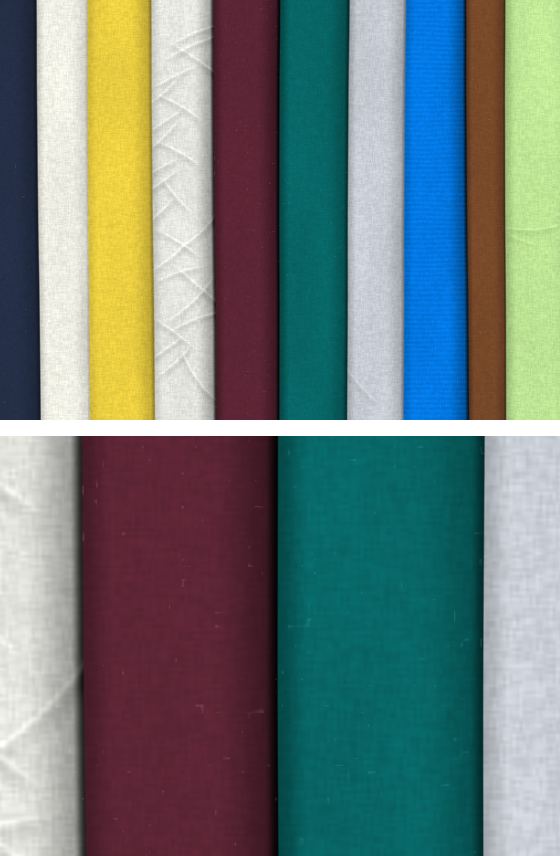
Top: the whole. Bottom: its middle third, enlarged.
Write a Shadertoy shader that draws this texture.

```glsl
const int ROLLS = 10;

// Seam positions along the upper and lower borders
const float TOP_EDGE[11] = float[](-0.06, 0.065, 0.156, 0.270, 0.381, 0.500, 0.624, 0.725, 0.832, 0.902, 1.03);
const float LOW_EDGE[11] = float[](-0.06, 0.073, 0.161, 0.277, 0.387, 0.499, 0.620, 0.721, 0.838, 0.904, 1.03);

// Darkness of the gap to the right of each roll
const float GAP[10] = float[](0.35, 0.15, 0.28, 0.75, 0.90, 0.45, 0.30, 0.75, 0.40, 0.1);

const vec3 CLOTH[10] = vec3[](
    vec3(0.14, 0.18, 0.27),  // navy
    vec3(0.91, 0.91, 0.87),  // ivory
    vec3(0.90, 0.79, 0.25),  // yellow
    vec3(0.88, 0.88, 0.86),  // creased white
    vec3(0.35, 0.14, 0.20),  // burgundy
    vec3(0.03, 0.39, 0.39),  // teal
    vec3(0.76, 0.78, 0.81),  // grey
    vec3(0.01, 0.46, 0.87),  // blue
    vec3(0.46, 0.28, 0.16),  // brown
    vec3(0.73, 0.88, 0.57)); // light green

float hash(vec2 p) {
    p = fract(p * vec2(0.1031, 0.1173));
    p += dot(p, p.yx + 33.33);
    return fract((p.x + p.y) * p.x * 17.0);
}

float noise(vec2 p) {
    vec2 i = floor(p), f = fract(p);
    f = f * f * (3.0 - 2.0 * f);
    return mix(mix(hash(i), hash(i + vec2(1, 0)), f.x),
               mix(hash(i + vec2(0, 1)), hash(i + 1.0), f.x), f.y);
}

// Lit ridge with a soft shadow below it, fading towards both ends
float crease(vec2 p, vec2 centre, float angle, float halfLength, float bend) {
    vec2 q = p - centre;
    q = vec2(cos(angle) * q.x + sin(angle) * q.y, cos(angle) * q.y - sin(angle) * q.x);
    float d = q.y - bend * q.x * q.x;
    float fade = 1.0 - smoothstep(0.4, 1.0, abs(q.x) / halfLength);
    float ridge = exp(-d * d / 0.000008);
    float shadow = exp(-pow((d + 0.008) / 0.008, 2.0));
    return fade * (ridge - 0.8 * shadow);
}

// Folds pressed into the cloth; p is in units of the canvas height
float creases(int roll, vec2 p) {
    float sum = 0.0;
    if (roll == 3) {
        for (int i = 0; i < 24; i++) {
            float k = float(i);
            float r = hash(vec2(k, 4.0)), s = hash(vec2(k, 9.0));
            vec2 centre = vec2(0.38 + 0.11 * r, 0.10 + 0.036 * k);
            float angle = mod(k, 3.0) < 1.0 ? -0.4 - 0.6 * s : 0.25 + 0.6 * s;
            sum += 0.09 * crease(p, centre, angle, 0.05 + 0.06 * r, 4.0 * (s - 0.5));
        }
    } else if (roll == 5) {
        sum += 0.12 * crease(p, vec2(0.56, 0.72), -0.7, 0.07, 1.0);
        sum += 0.12 * crease(p, vec2(0.56, 0.255), 0.4, 0.04, 0.0);
    } else if (roll == 6) {
        sum += 0.07 * crease(p, vec2(0.86, 0.08), -0.85, 0.07, 1.0);
    } else if (roll == 9) {
        sum += 0.08 * crease(p, vec2(1.28, 0.455), 0.1, 0.09, 2.0);
        sum += 0.05 * crease(p, vec2(1.24, 0.43), -0.35, 0.05, 2.0);
    }
    return sum;
}

// Cylindrical shading across a roll, u running from 0 to 1
float rollShade(float u, float leftGap, float rightGap) {
    float left = 1.0 - smoothstep(0.0, 0.16, u);
    float right = smoothstep(0.65, 1.0, u);
    float shade = 1.03 - left * (0.06 + 0.28 * leftGap) - right * (0.08 + 0.35 * rightGap);
    return shade * (1.0 - rightGap * smoothstep(0.93, 1.0, u));
}

void mainImage(out vec4 fragColor, in vec2 fragCoord) {
    vec2 uv = fragCoord / iResolution.xy;
    vec2 p = fragCoord / iResolution.y;
    float pixel = 1.0 / iResolution.x;
    float sway = 0.002 * (noise(vec2(uv.y * 4.0, 3.0)) - 0.5);
    vec3 col = vec3(0.0);

    // Paint the rolls from left to right
    for (int i = 0; i < ROLLS; i++) {
        float left = mix(LOW_EDGE[i], TOP_EDGE[i], uv.y) + sway;
        float right = mix(LOW_EDGE[i + 1], TOP_EDGE[i + 1], uv.y) + sway;
        float u = clamp((uv.x - left) / (right - left), 0.0, 1.0);
        float shade = rollShade(u, GAP[max(i - 1, 0)], GAP[i]);

        // Gentle undulation and pressed folds
        shade += 0.06 * (noise(p * vec2(14.0, 5.0) + float(i) * 7.0) - 0.5);
        shade += creases(i, p);
        if (i == 7) shade += 0.035 * sin(p.y * 560.0 + 3.0 * noise(p * 12.0));
        col = mix(col, CLOTH[i] * shade, smoothstep(-pixel, pixel, uv.x - left));
    }

    // Woven threads and sparse lint
    float weave = noise(p * vec2(380.0, 110.0)) + noise(p * vec2(110.0, 380.0)) - 1.0;
    col *= 1.0 + 0.07 * weave;
    col += 0.10 * smoothstep(0.93, 1.0, noise(p * 190.0 + 40.0)) * (1.0 - col.g);
    fragColor = vec4(clamp(col, 0.0, 1.0), 1.0);
}
```
